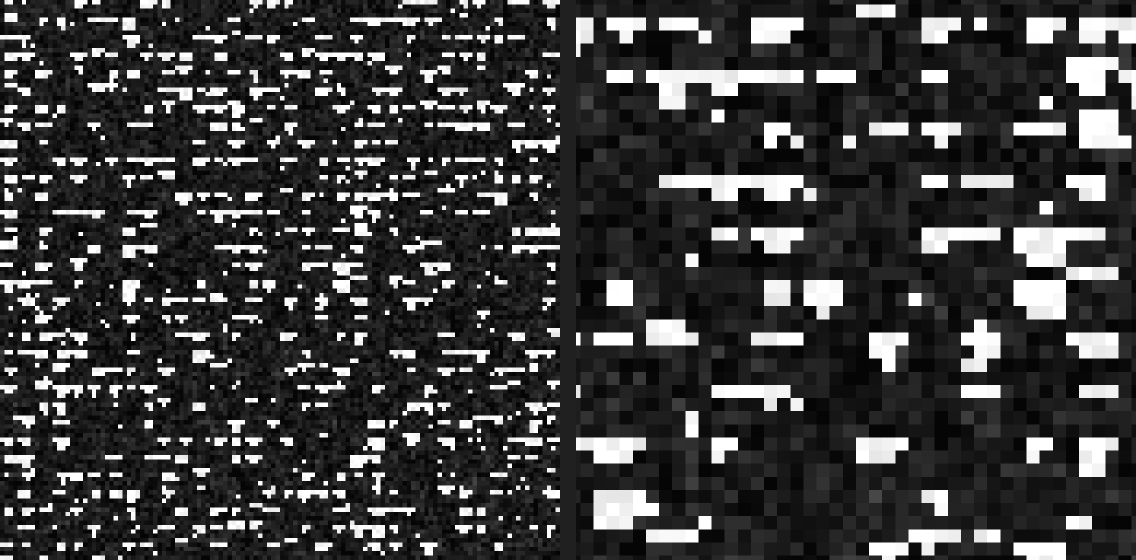
Left, the full canvas; right, a detail of the centre.
Write a WebGL 1 fragment shader that draws this texture.

```glsl
precision highp float;
// Dark grainy mosaic of square cells, scattered with small white wedges hung on a coarse grid.

uniform vec2 u_resolution;

const float CELLS = 128.0;          // mosaic cells across the canvas
const float TILE = 4.0;             // cells per wedge tile
const float WEDGE_CHANCE = 0.47;    // share of tiles holding a wedge
const float HIGH_CHANCE = 0.16;     // wedges that start one row higher
const float SPECK_CHANCE = 0.013;   // lone white cells
const float DARK_MEAN = 0.10;
const float DARK_FLOOR = 0.02;
const float GRAIN = 0.115;          // contrast of single cells
const float STREAK = 0.11;          // contrast of horizontal streaks
const float BAND = 0.08;            // contrast of vertical streaks
const vec2 STREAK_SCALE = vec2(0.23, 0.61);
const vec2 BAND_SCALE = vec2(0.67, 0.19);
const vec2 WHITE_RANGE = vec2(0.90, 1.08);

float hash(vec2 p, float seed) {
  vec3 q = fract(vec3(p.xyx + seed * 17.13) * vec3(0.1031, 0.1030, 0.0973));
  q += dot(q, q.yzx + 33.33);
  return fract((q.x + q.y) * q.z);
}

float cornerSlope(vec2 corner, vec2 offset) {
  float angle = 6.2832 * hash(corner, 9.0);
  return dot(vec2(cos(angle), sin(angle)), offset);
}

float gradientNoise(vec2 p) {
  vec2 i = floor(p);
  vec2 f = p - i;
  vec2 s = f * f * f * (f * (f * 6.0 - 15.0) + 10.0);
  vec2 e = vec2(1.0, 0.0);
  float low = mix(cornerSlope(i, f), cornerSlope(i + e.xy, f - e.xy), s.x);
  float high = mix(cornerSlope(i + e.yx, f - e.yx), cornerSlope(i + e.xx, f - e.xx), s.x);
  return mix(low, high, s.y);
}

// 1 inside a wedge: a wide top row over narrower ones; cell rows count downwards
float wedge(vec2 cell) {
  vec2 shifted = cell + vec2(0.0, 1.0);
  vec2 tile = floor(shifted / TILE);
  vec2 local = shifted - tile * TILE;
  float present = step(hash(tile, 1.0), WEDGE_CHANCE);
  float start = 1.0 - step(hash(tile, 2.0), HIGH_CHANCE);
  float lengthPick = hash(tile, 3.0);
  float rows = 1.0 + step(0.30, lengthPick) + step(0.82, lengthPick);
  float halfWidth = mix(1.0, 2.2, hash(tile, 4.0));
  float narrowing = mix(0.2, 1.0, hash(tile, 5.0));
  float center = 1.5 + hash(tile, 6.0) - 0.5;

  float depth = local.y - start;
  halfWidth -= narrowing * min(depth, 1.0) + 0.3 * max(depth - 1.0, 0.0);
  float inRows = step(0.0, depth) * step(depth, rows - 0.5);
  return present * inRows * step(abs(local.x - center), halfWidth);
}

float cellShade(vec2 cell) {
  float grain = hash(cell, 10.0) + hash(cell, 11.0) - 1.0;
  float streak = gradientNoise(cell * STREAK_SCALE + 3.7);
  float band = gradientNoise(cell * BAND_SCALE + 51.3);
  float dark = max(DARK_FLOOR, DARK_MEAN + GRAIN * grain + STREAK * streak + BAND * band);
  float white = min(1.0, mix(WHITE_RANGE.x, WHITE_RANGE.y, hash(cell, 12.0)));
  float speck = step(hash(cell, 13.0), SPECK_CHANCE);
  return mix(dark, white, max(wedge(cell), speck));
}

void main() {
  // Average 2 x 2 samples per pixel to smooth cell edges
  float shade = 0.0;
  for (int y = 0; y < 2; y++) {
    for (int x = 0; x < 2; x++) {
      vec2 offset = vec2(float(x), float(y)) * 0.5 - 0.25;
      vec2 uv = (gl_FragCoord.xy + offset) / u_resolution;
      vec2 cell = floor(vec2(uv.x, 1.0 - uv.y) * CELLS);
      shade += 0.25 * cellShade(cell);
    }
  }
  gl_FragColor = vec4(vec3(shade), 1.0);
}
```
